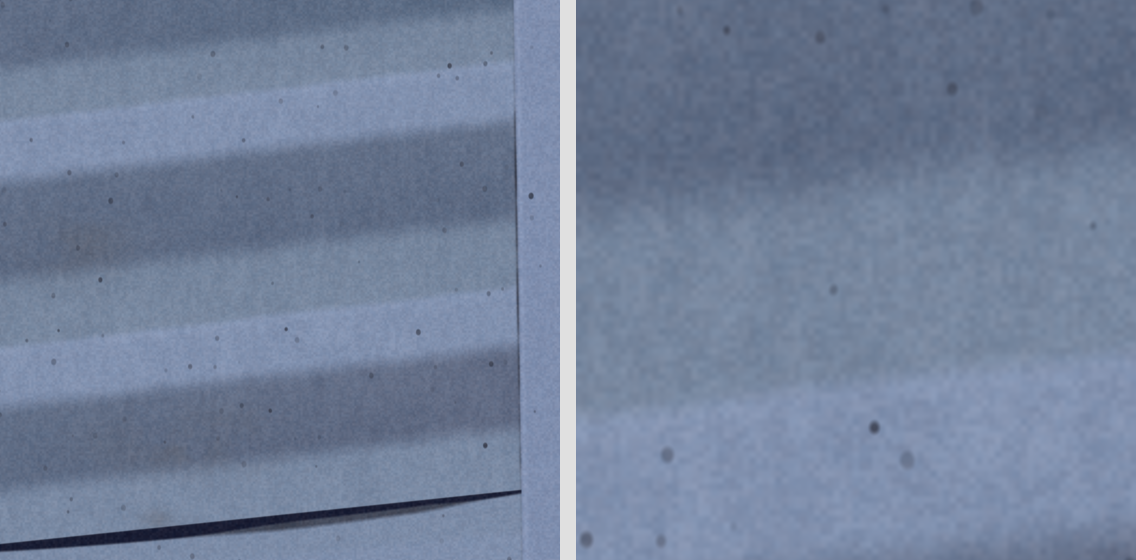
Left, the full canvas; right, a detail of the centre.
Give the GLSL for this texture, as a WebGL 1 fragment shader.

```glsl
precision highp float;
// Painted ribbed metal siding: sloping soft-shaded ribs that repeat down the sheet,
// closed by a tapering dark gap below and a plain upright post on the right.
// Ribs come from a repeating phase; noise adds grain, streaks, stains and specks.

uniform vec2 u_resolution;

#define RIB_PERIOD 0.404
#define RIB_START 0.325
#define RIB_SLOPE 0.12
#define SHADE_END 0.435
#define RIDGE 0.735
#define GAP_SLOPE 0.104
#define POST_X 0.917
#define GRAIN 0.050
#define SPECK_CHANCE 0.13

const vec3 SHADOW = vec3(0.365, 0.417, 0.512);
const vec3 SLOPE_TONE = vec3(0.455, 0.517, 0.610);
const vec3 LIT = vec3(0.505, 0.567, 0.683);
const vec3 POST = vec3(0.495, 0.555, 0.680);
const vec3 GAP_DARK = vec3(0.100, 0.115, 0.200);
const vec3 GRIME = vec3(0.215, 0.230, 0.285);
const vec3 STAIN = vec3(0.360, 0.375, 0.420);

float hash(vec2 p) {
  vec3 q = fract(vec3(p.xyx) * 0.1031);
  q += dot(q, q.yzx + 33.33);
  return fract((q.x + q.y) * q.z);
}

float noise(vec2 p) {
  vec2 i = floor(p), f = fract(p);
  f = f * f * (3.0 - 2.0 * f);
  return mix(mix(hash(i), hash(i + vec2(1.0, 0.0)), f.x),
             mix(hash(i + vec2(0.0, 1.0)), hash(i + vec2(1.0, 1.0)), f.x), f.y);
}

float fbm(vec2 p) {
  float sum = 0.0, amp = 0.5;
  for (int i = 0; i < 4; i++) {
    sum += amp * noise(p);
    p = p * 2.03 + 17.0;
    amp *= 0.5;
  }
  return sum;
}

// Soft step centred on an edge, never sharper than a pixel
float edge(float at, float x, float halfWidth) {
  float w = max(halfWidth, 0.75 / u_resolution.y);
  return smoothstep(at - w, at + w, x);
}

// Soft oval patch around a centre
float patchMask(vec2 p, vec2 centre, vec2 size) {
  vec2 q = (p - centre) / size;
  return exp(-dot(q, q));
}

// Rib shading: shadow, middle slope, thin ridge, lit face
vec3 ribs(vec2 p) {
  float wobble = 0.007 * (fbm(p * vec2(30.0, 9.0)) - 0.5);
  float t = (p.y + RIB_SLOPE * p.x + wobble - RIB_START) / RIB_PERIOD;
  float row = floor(t + 0.1);
  float phase = t - row;
  float shadeEnd = SHADE_END - 0.07 * row;
  vec3 shadow = SHADOW + vec3(0.008, -0.005, -0.005) * row * p.x;
  shadow += 0.018 * (1.0 - smoothstep(0.0, shadeEnd, phase));
  vec3 slopeTone = mix(SLOPE_TONE, LIT, 0.3 * smoothstep(0.0, 1.0, row));
  slopeTone += 0.012 * smoothstep(shadeEnd, RIDGE, phase);
  vec3 col = mix(LIT, shadow, edge(0.0, phase, 0.05));
  col = mix(col, slopeTone, edge(shadeEnd, phase, 0.055));
  col = mix(col, LIT, edge(RIDGE, phase, 0.022));
  return col + 0.015 * exp(-pow((phase - RIDGE - 0.015) / 0.025, 2.0));
}

// Sparse dark specks, one possible per cell
float specks(vec2 p, float cells) {
  vec2 id = floor(p * cells);
  vec2 centre = (id + 0.25 + 0.5 * vec2(hash(id + 3.0), hash(id + 8.0))) / cells;
  float radius = mix(0.0015, 0.0045, hash(id + 21.0));
  float present = step(hash(id + 41.0), SPECK_CHANCE);
  float shape = 1.0 - edge(radius, length((p - centre) * vec2(1.0, 0.8)), 0.0018);
  return present * shape * mix(0.25, 0.85, hash(id + 55.0));
}

void main() {
  vec2 p = gl_FragCoord.xy / u_resolution;
  p.y = 1.0 - p.y;  // measure downwards

  // Sheet with broad mottling and brownish stains
  vec3 col = ribs(p);
  float mottle = fbm(p * 14.0);
  float stains = patchMask(p, vec2(0.36, 0.79), vec2(0.17, 0.05))
               + 0.7 * patchMask(p, vec2(0.14, 0.44), vec2(0.09, 0.06))
               + 0.7 * patchMask(p, vec2(0.27, 0.93), vec2(0.06, 0.02));
  col = mix(col, STAIN, clamp(stains * smoothstep(0.25, 0.7, mottle), 0.0, 1.0) * 0.65);
  col += 0.03 * (mottle - 0.47) + 0.022 * (noise(p * vec2(110.0, 22.0)) - 0.5);

  // Lower sheet and the gap, thickest left of centre
  float below = p.y - (0.972 - GAP_SLOPE * p.x);
  float swell = max(0.0, 1.0 - pow((p.x - 0.40) / 0.55, 2.0));
  float thickness = 0.004 + 0.018 * swell;
  vec3 lowerSheet = mix(SLOPE_TONE, LIT, 0.55 + 0.3 * edge(0.075, below, 0.012));
  col = mix(col, lowerSheet, edge(thickness, below, 0.004));
  float fringe = smoothstep(0.3, 0.55, p.x) * (1.0 - smoothstep(0.75, 0.88, p.x));
  float grime = edge(0.0, below, 0.003) * (1.0 - edge(thickness + 0.006 * fringe, below, 0.005));
  col = mix(col, GRIME, grime * (0.7 + 0.3 * mottle));
  float gap = edge(0.0, below, 0.002) * (1.0 - edge(thickness * (1.0 - 0.35 * fringe), below, 0.003));
  col = mix(col, GAP_DARK, gap);

  // Post with a broken dark seam and a pale lip
  float across = p.x - (POST_X + 0.016 * p.y);
  col = mix(col, POST + 0.012 * (mottle - 0.5), edge(0.0, across, 0.002));
  float seamWear = smoothstep(0.1, 0.3, p.y) * (1.0 - smoothstep(0.72, 0.92, p.y));
  float seam = exp(-pow((across + 0.001) / 0.0025, 2.0)) * (0.12 + 0.75 * seamWear * noise(vec2(3.0, p.y * 28.0)));
  col = mix(col, GRIME, seam);
  col += 0.03 * exp(-pow((across - 0.007) / 0.004, 2.0));

  // Specks and fine grain over everything
  col = mix(col, GRIME, max(specks(p, 13.0), 0.6 * specks(p + 0.37, 23.0)));
  float grain = noise(p * 260.0) + 0.5 * noise(p * 130.0 + 9.0) - 0.75;
  col += GRAIN * grain * vec3(1.0, 0.95, 0.9) + 0.012 * (noise(p * 190.0 + 70.0) - 0.5) * vec3(1.0, -0.3, -1.0);
  gl_FragColor = vec4(clamp(col, 0.0, 1.0), 1.0);
}
```
